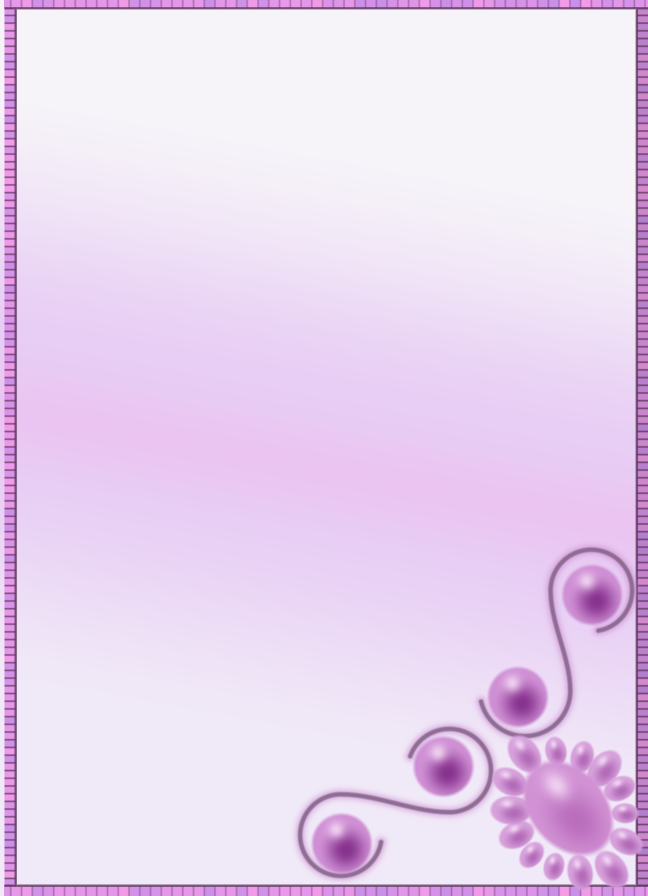
A Shadertoy shader for this background:

```glsl
// Pale lilac stationery: slanted colour bands inside a frame of tiny bricks,
// with two mirrored scrolls, four glossy beads and a jewelled flower.
// Lengths are fractions of the canvas height; y runs down from the top edge.

const vec3 WHITE = vec3(0.965, 0.953, 0.975);
const vec3 LAVENDER = vec3(0.908, 0.803, 0.957);
const vec3 PINK = vec3(0.922, 0.770, 0.945);
const vec3 MIST = vec3(0.943, 0.915, 0.970);
const vec3 ORCHID = vec3(0.79, 0.54, 0.81);
const vec3 PLUM = vec3(0.46, 0.27, 0.46);
const vec3 GLOW = vec3(0.97, 0.88, 0.97);

float hash(float n) { return fract(sin(n * 12.9898) * 43758.5453); }

vec2 turn(vec2 v, float a) {
    float c = cos(a), s = sin(a);
    return vec2(c * v.x - s * v.y, s * v.x + c * v.y);
}

// Distance to a circular arc; circle holds centre and radius
float arcDistance(vec2 p, vec3 circle, float from, float to) {
    float middle = 0.5 * (from + to), halfSweep = 0.5 * (to - from);
    vec2 v = turn(p - circle.xy, -middle);
    float a = clamp(atan(v.y, v.x), -halfSweep, halfSweep);
    return length(v - circle.z * vec2(cos(a), sin(a)));
}

float segmentDistance(vec2 p, vec2 a, vec2 b) {
    vec2 d = b - a;
    return length(p - a - d * clamp(dot(p - a, d) / dot(d, d), 0.0, 1.0));
}

// Two arcs joined by an S-shaped link
float scrollDistance(vec2 p, vec3 top, vec3 foot, float footSweep) {
    float d = min(arcDistance(p, top, 3.1416, 7.68),
                  arcDistance(p, foot, 0.0, footSweep));
    vec2 a = top.xy - vec2(top.z, 0.0), b = foot.xy + vec2(foot.z, 0.0);
    vec2 last = a;
    for (int i = 1; i <= 14; i++) {
        float t = float(i) / 14.0;
        vec2 next = vec2(mix(a.x, b.x, smoothstep(0.0, 1.0, t)), mix(a.y, b.y, t));
        d = min(d, segmentDistance(p, last, next));
        last = next;
    }
    return d;
}

vec3 drawScroll(vec3 col, float d, float px) {
    col = mix(col, ORCHID, 0.65 * exp(-pow(d / 0.0058, 2.0)));
    float core = 1.0 - smoothstep(0.001, 0.0028 + px, d);
    return mix(col, vec3(0.49, 0.37, 0.51), 0.8 * core);
}

// Glossy ellipse, darker towards its lower right, lit from above
vec3 drawGem(vec3 col, vec2 p, vec2 axes, float angle, vec3 core, vec3 rim, float px) {
    vec2 v = turn(turn(p, -angle) / axes, angle);
    vec2 lit = v - vec2(-0.18, -0.45);
    vec3 body = mix(core, rim, smoothstep(0.05, 0.95, length(v - vec2(0.14, 0.2))));
    body = mix(body, GLOW, 0.8 * exp(-13.0 * dot(lit, lit)));
    float soft = 0.08 + px / axes.y;
    return mix(col, body, 1.0 - smoothstep(1.0 - soft, 1.0 + 0.5 * soft, length(v)));
}

vec3 drawBead(vec3 col, vec2 p, float px) {
    return drawGem(col, p, vec2(0.034), 0.0, vec3(0.53, 0.20, 0.56), vec3(0.81, 0.56, 0.83), px);
}

vec3 drawFlower(vec3 col, vec2 p, float px) {
    const float TILT = 0.86;
    for (int i = 0; i < 14; i++) {
        float n = float(i), a = -2.217 + n * 0.4488;
        // Large petals fall at growing intervals around the ring
        float large = 0.5 + 0.5 * cos(3.14159 * (sqrt(25.0 + 8.0 * n) - 5.0));
        float reach = 0.063 + 0.018 * pow(abs(cos(a - TILT)), 8.0);
        vec2 axes = mix(vec2(0.0155, 0.0115), vec2(0.0235, 0.0165), large);
        vec2 q = p - reach * vec2(cos(a), sin(a));
        col = drawGem(col, q, axes, a, vec3(0.70, 0.42, 0.72), vec3(0.84, 0.63, 0.86), px);
    }
    return drawGem(col, p + vec2(0.0, 0.004), vec2(0.060, 0.043), TILT,
                   vec3(0.73, 0.43, 0.74), vec3(0.82, 0.57, 0.83), px);
}

// One row of bricks with dark joints
vec3 bricks(float along, float size, float seed, float joint, float px) {
    float cell = along / size, edge = abs(fract(cell) - 0.5) * size;
    vec3 tone = mix(vec3(0.95, 0.61, 0.91), vec3(0.79, 0.56, 0.91), hash(floor(cell) + seed));
    float line = smoothstep(0.5 * size - 0.0008 - px, 0.5 * size, edge);
    return mix(tone, PLUM, joint * line);
}

float band(float x, float from, float to, float px) {
    return smoothstep(from - 0.5 * px, from + 0.5 * px, x)
         - smoothstep(to - 0.5 * px, to + 0.5 * px, x);
}

void mainImage(out vec4 fragColor, in vec2 fragCoord) {
    float px = 1.0 / iResolution.y, width = iResolution.x * px;
    vec2 p = vec2(fragCoord.x, iResolution.y - fragCoord.y) * px;

    // Slanted bands of the paper
    float slant = p.y - 0.185 * p.x;
    vec3 col = mix(WHITE, LAVENDER, smoothstep(0.09, 0.39, slant));
    col = mix(col, MIST, smoothstep(0.50, 0.78, slant));
    col = mix(col, PINK, exp(-pow((slant - 0.457) / 0.047, 2.0)));

    // Brick frame and its dark inner edges
    float right = width - 0.0125;
    col = mix(col, bricks(p.y, 0.0086, 3.0, 0.85, px), band(p.x, 0.005, 0.0175, px));
    col = mix(col, bricks(p.y, 0.0086, 41.0, 0.85, px) * 0.88, band(p.x, right, width + 1.0, px));
    float rows = band(p.y, -1.0, 0.0095, px) + band(p.y, 0.989, 2.0, px);
    col = mix(col, bricks(p.x, 0.012, 77.0, 0.45, px), rows * step(0.005, p.x));
    float inside = band(p.y, 0.008, 0.990, px) * band(p.x, 0.005, width, px);
    float edge = min(min(abs(p.x - 0.0175), abs(p.x - right)),
                     min(abs(p.y - 0.0092), abs(p.y - 0.9885)));
    col = mix(col, PLUM * 0.75, 0.8 * inside * (1.0 - smoothstep(0.0005, 0.001 + px, edge)));

    // Scrolls, the second reflected across the diagonal
    vec2 mirrored = p.yx + vec2(-0.281, 0.281);
    col = drawScroll(col, scrollDistance(p, vec3(0.660, 0.659, 0.0455), vec3(0.586, 0.771, 0.0505), 2.9), px);
    col = drawScroll(col, scrollDistance(mirrored, vec3(0.651, 0.6615, 0.0455), vec3(0.579, 0.7825, 0.0465), 4.36), px);

    // Beads and flower
    col = drawBead(col, p - vec2(0.661, 0.664), px);
    col = drawBead(col, p - vec2(0.578, 0.778), px);
    col = drawBead(col, p - vec2(0.3815, 0.9415), px);
    col = drawBead(col, p - vec2(0.495, 0.8555), px);
    col = drawFlower(col, p - vec2(0.634, 0.906), px);
    fragColor = vec4(col, 1.0);
}
```
